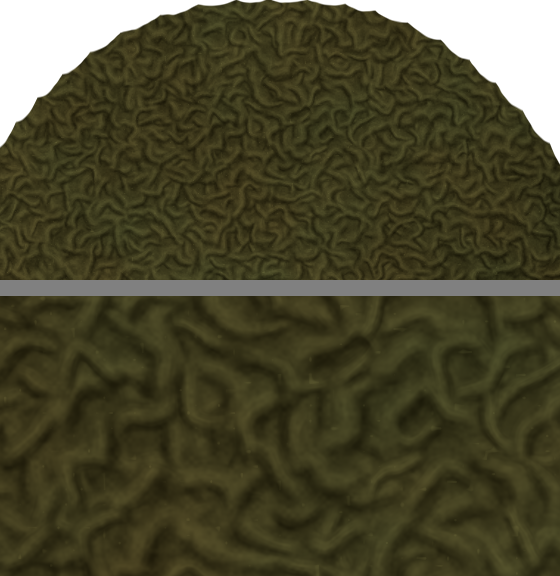
Top: the whole. Bottom: its middle third, enlarged.
Give the GLSL for this texture, as a Shadertoy shader.

```glsl
#define CELL 0.072
#define CURL_WIDTH 0.0085
#define CURL_REACH 0.68
#define CURL_OPACITY 0.8
#define LAYERS 3
#define FIBRE 0.16
#define GRAIN 0.13
#define DARK vec3(0.135, 0.125, 0.050)
#define LIGHT vec3(0.370, 0.355, 0.192)
#define BACKDROP vec3(1.0)

float hash(vec2 p) {
    return fract(sin(dot(p, vec2(127.1, 311.7))) * 43758.5453);
}

float noise(vec2 p) {
    vec2 i = floor(p), f = fract(p);
    f = f * f * (3.0 - 2.0 * f);
    return mix(mix(hash(i), hash(i + vec2(1, 0)), f.x),
               mix(hash(i + vec2(0, 1)), hash(i + vec2(1, 1)), f.x), f.y);
}

float fbm(vec2 p) {
    float sum = 0.0, amp = 0.5;
    for (int i = 0; i < 4; i++) {
        sum += amp * noise(p);
        p = mat2(1.6, 1.2, -1.2, 1.6) * p + 7.3;
        amp *= 0.5;
    }
    return sum;
}

// Paints one wavy lock over the tone: lit crest, shadow on its lower side
float paintCurl(float tone, vec2 q, vec2 id) {
    float angle = (hash(id + 3.1) - 0.5) * 2.6;
    float c = cos(angle), s = sin(angle);
    q = mat2(c, -s, s, c) * q;

    float freq = mix(2.6, 5.2, hash(id + 5.7));
    float phase = 6.2832 * hash(id + 9.2);
    float bend = mix(0.10, 0.27, hash(id + 1.9));
    float wave = q.x * freq + phase;
    float slope = bend * freq * cos(wave);
    float across = (q.y - bend * sin(wave)) * inversesqrt(1.0 + slope * slope);

    float width = CURL_WIDTH / CELL * mix(0.75, 1.45, hash(id + 6.4));
    float e = across / width;
    float taper = 1.0 - smoothstep(0.25, CURL_REACH, abs(q.x));
    float cover = taper * exp(-pow(abs(e) * 0.45, 4.0));
    float crest = exp(-(e - 0.3) * (e - 0.3));
    float shade = exp(-(e + 1.5) * (e + 1.5));
    float fibre = noise(vec2(q.x * 5.0, e * 2.6) + id * 11.0) - 0.5;
    float lock = 0.42 + 0.16 * (hash(id + 8.8) - 0.5)
               + 0.34 * crest - 0.42 * shade + FIBRE * fibre;
    return mix(tone, lock, cover * CURL_OPACITY);
}

float fleece(vec2 p) {
    float tone = 0.15 + 0.5 * fbm(p * 22.0);
    vec2 warped = p + 0.028 * (vec2(fbm(p * 13.0), fbm(p * 13.0 + 40.0)) - 0.5);
    for (int layer = 0; layer < LAYERS; layer++) {
        float k = float(layer);
        vec2 g = warped / CELL + k * vec2(17.37, 9.61);
        vec2 cell = floor(g);
        for (int j = -1; j <= 1; j++)
        for (int i = -1; i <= 1; i++) {
            vec2 id = cell + vec2(i, j);
            vec2 seed = id + k * 53.0;
            vec2 centre = id + 0.2 + 0.6 * vec2(hash(seed), hash(seed + 21.3));
            tone = paintCurl(tone, g - centre, seed);
        }
    }
    // Broad light, fine fuzz and a few glinting hairs
    tone += 0.22 * (fbm(p * 3.5 + 2.0) - 0.47);
    tone -= 0.10 * smoothstep(1.2, 2.0, p.x) * smoothstep(0.9, 0.2, p.y);
    tone += 0.16 * (fbm(p * 65.0) - 0.47) + GRAIN * (noise(p * 190.0) - 0.5);
    tone += 0.22 * smoothstep(0.90, 1.0, noise(p * 110.0 + 31.0));
    return tone;
}

// Signed height below the scalloped dome, positive inside
float domeDistance(vec2 p) {
    float x = p.x - 0.98;
    float d = abs(x);
    float slope = 1.375 * pow(d, 1.5);
    float along = x * (1.0 + 0.22 * d * d) * 7.5 + 0.5 * noise(vec2(p.x * 5.0, 4.0));
    float scallop = 0.014 * (1.0 - abs(sin(3.14159 * along)));
    float top = 0.990 - 0.55 * pow(d, 2.5);
    return (top - p.y) * inversesqrt(1.0 + slope * slope) + scallop
         + 0.004 * (noise(p * 45.0) - 0.5);
}

void mainImage(out vec4 fragColor, in vec2 fragCoord) {
    vec2 p = fragCoord / iResolution.y;
    p.x += 1.0 - 0.5 * iResolution.x / iResolution.y;
    float pixel = 1.0 / iResolution.y;

    // Olive wool with faint green and brown drifts
    vec3 wool = mix(DARK, LIGHT, clamp(fleece(p), -0.15, 1.2));
    float drift = fbm(p * 5.0 + 60.0) - 0.47;
    wool *= 1.0 + drift * vec3(0.16, -0.03, -0.10);

    float inside = smoothstep(-pixel, pixel, domeDistance(p));
    fragColor = vec4(mix(BACKDROP, wool, inside), 1.0);
}
```
